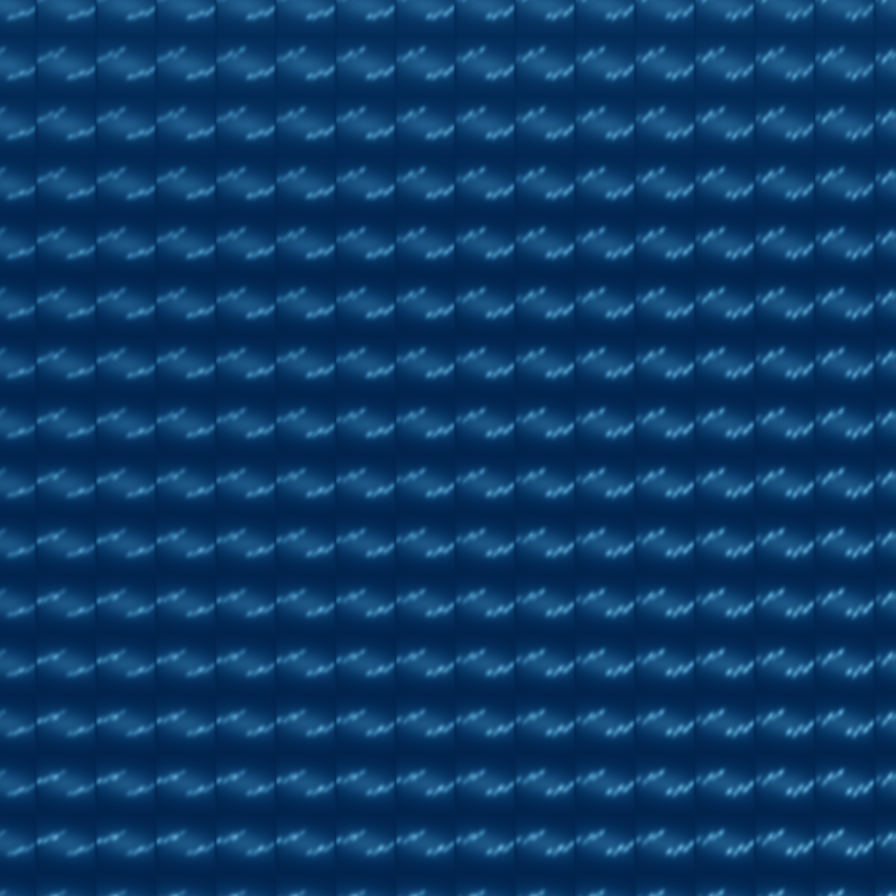
Reproduce this pattern procedurally as a WebGL 2 fragment shader.

```glsl
#version 300 es
precision highp float;
// Deep blue water-like tiling: each cell holds a soft glow and two broken,
// rising glints. Glints are loops of tilted gaussian spots whose offsets and
// strength drift slowly over the canvas, so neighbouring cells differ a little.
uniform vec2 u_resolution;
out vec4 outColor;

const float REPEATS = 14.96;
const vec2 GRID_SHIFT = vec2(0.605);
const int SPOTS = 5;
const vec3 DEEP_BLUE = vec3(0.003, 0.138, 0.298);
const vec3 LIGHT_GAIN = vec3(0.34, 0.48, 0.49);
const vec3 LIGHT_CURVE = vec3(1.35, 1.0, 0.88);

float hash(vec2 p) {
    return fract(sin(dot(p, vec2(127.1, 311.7))) * 43758.5453);
}

float bell(float x, float width) {
    return exp(-x * x / (width * width));
}

// Soft elliptical spot leaning to the right
float spot(vec2 d, vec2 radius) {
    d.x += 0.35 * d.y;
    return exp(-dot(d / radius, d / radius));
}

// Broken streak from start to end; place is the cell position on the canvas
float glint(vec2 p, vec2 start, vec2 end, vec2 place, float seed) {
    float light = 0.0;
    for (int i = 0; i < SPOTS; i++) {
        float k = float(i);
        float a = hash(vec2(k, seed));
        float b = hash(vec2(seed + 3.0, k));
        float phase = 6.2832 * a + 2.0 * place.x + 1.2 * place.y;
        float side = 2.0 * mod(k, 2.0) - 1.0;
        vec2 jitter = vec2(0.014 * cos(phase), 0.014 * sin(phase));
        jitter.y += side * mix(0.016, 0.036, place.x);
        vec2 center = mix(start, end, k / float(SPOTS - 1)) + jitter;
        vec2 radius = mix(vec2(0.058, 0.058), vec2(0.046, 0.072), 0.6 * place.x + 0.4 * b);
        float strength = 0.72 + 0.28 * sin(6.2832 * b + 3.0 * place.x - 2.0 * place.y);
        light += strength * spot(p - center, radius);
    }
    return light;
}

// Broad light behind the glints
float glow(vec2 p) {
    float middle = 0.485 + 0.12 * (p.x - 0.5);
    float wide = bell(p.y - middle, 0.27) * bell(p.x - 0.5, 0.58);
    float core = bell(p.y - middle, 0.16) * bell(p.x - 0.5, 0.4);
    return 0.65 * wide + 0.35 * core;
}

// Dark joints between cells, deepest beside the glints
float seam(vec2 p) {
    vec2 edge = min(p, 1.0 - p);
    float upright = bell(edge.x, 0.03) * (0.25 + 0.35 * bell(p.y - 0.64, 0.14));
    float level = 0.2 * bell(edge.y, 0.03);
    return (1.0 - upright) * (1.0 - level);
}

void main() {
    vec2 uv = gl_FragCoord.xy / u_resolution;
    vec2 down = vec2(uv.x, 1.0 - uv.y);

    // Cells, with y running downwards
    vec2 grid = down * REPEATS - GRID_SHIFT;
    vec2 p = fract(grid);
    vec2 place = clamp((floor(grid) + 0.5 + GRID_SHIFT) / REPEATS, 0.0, 1.0);

    // The two glints draw closer towards the bottom
    float drop = 0.07 * (place.y - 0.5);
    float glints = glint(p, vec2(0.06, 0.425 + drop), vec2(0.43, 0.285 + drop), place, 1.0)
                 + glint(p, vec2(0.575, 0.67 - 0.5 * drop), vec2(0.95, 0.54 - 0.5 * drop), place, 7.0);

    // Light grows to the lower right, with a faint haze at the top
    float power = 0.72 + 0.22 * place.x + 0.26 * place.y;
    float light = 0.42 * glow(p) + 0.66 * power * glints;
    light += 0.07 * (1.0 - smoothstep(0.0, 0.3, down.y));
    light = max(light * seam(p), 0.0);
    light = min(light, 1.3);

    vec3 color = DEEP_BLUE + LIGHT_GAIN * pow(vec3(light), LIGHT_CURVE);
    outColor = vec4(color, 1.0);
}
```
